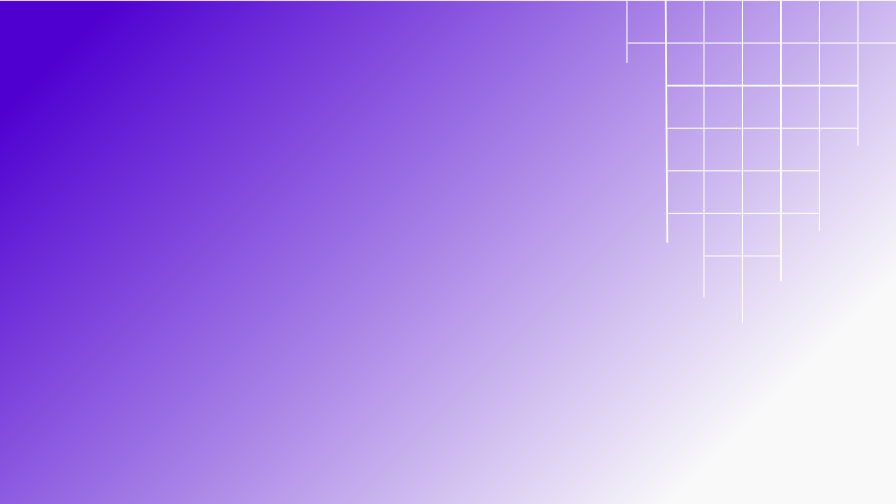
Give the GLSL for this background, as a Shadertoy shader.

```glsl
// A violet to off-white diagonal gradient with a ragged white grid hanging
// from the top right. The grid is two sets of evenly spaced bars, each with
// its own extent, drawn with exact pixel coverage so thin lines stay even.

// Share of a pixel-wide window around x that lies between lo and hi
float coverage(float x, float lo, float hi, float pixel) {
    float inside = min(hi, x + 0.5 * pixel) - max(lo, x - 0.5 * pixel);
    return clamp(inside / pixel, 0.0, 1.0);
}

float bar(vec2 p, vec2 lo, vec2 hi, float pixel) {
    return coverage(p.x, lo.x, hi.x, pixel) * coverage(p.y, lo.y, hi.y, pixel);
}

float hangingGrid(vec2 p, float pixel) {
    const vec2 cell = vec2(33.0, 36.5);
    float left = 537.4;

    // Lower ends of the columns; left and right ends of the rows, in cells
    float drop[7] = float[](54.0, 208.0, 255.0, 277.0, 241.0, 198.0, 125.0);
    float rowStart[6] = float[](0.0, 1.0, 1.0, 1.0, 1.0, 2.0);
    float rowEnd[6] = float[](7.2, 6.0, 6.0, 5.0, 5.0, 4.0);

    float ink = 0.0;

    // Columns: the second leans slightly, and every third one is heavier
    for (int i = 0; i < 7; i++) {
        float x = left + float(i) * cell.x;
        if (i == 1) x += 0.3 + 0.007 * (p.y - 20.0);
        float halfWidth = i % 3 == 1 ? 0.75 : 0.45;
        ink = max(ink, bar(p, vec2(x - halfWidth, 0.0),
                              vec2(x + halfWidth, drop[i]), pixel));
    }

    // Rows: the second is heavier
    for (int j = 0; j < 6; j++) {
        float y = 0.4 + float(j + 1) * cell.y;
        float halfWidth = j == 1 ? 0.75 : 0.45;
        vec2 span = left + cell.x * vec2(rowStart[j], rowEnd[j]);
        ink = max(ink, bar(p, vec2(span.x, y - halfWidth),
                              vec2(span.y, y + halfWidth), pixel));
    }
    return ink;
}

void mainImage(out vec4 fragColor, in vec2 fragCoord) {
    // Canvas units: 432 to the height, measured down from the top left
    float pixel = 432.0 / iResolution.y;
    vec2 p = vec2(fragCoord.x, iResolution.y - fragCoord.y) * pixel;

    // Diagonal gradient, flat in both corners
    vec3 violet = vec3(0.31, 0.0, 0.82);
    vec3 offWhite = vec3(0.977, 0.977, 0.98);
    float along = clamp((p.x + p.y - 97.0) / 910.0, 0.0, 1.0);
    vec3 color = mix(violet, offWhite, along);

    // Pale hairline on the top edge, then the grid
    float hairline = 0.8 * coverage(p.y, 0.0, 0.9, pixel);
    color = mix(color, vec3(1.0), max(hairline, hangingGrid(p, pixel)));

    fragColor = vec4(color, 1.0);
}
```
